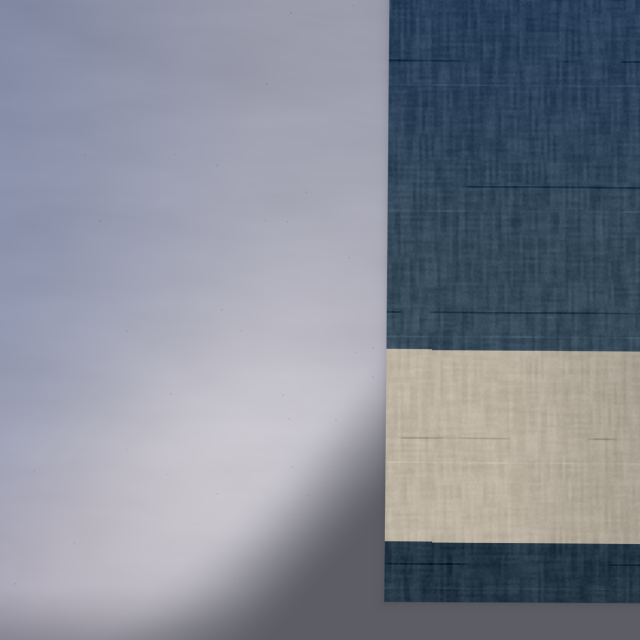
Reproduce this background procedurally as a Shadertoy shader.

```glsl
const vec3 WALL_COOL = vec3(0.545, 0.575, 0.675);
const vec3 WALL_WARM = vec3(0.625, 0.630, 0.690);
const vec3 WALL_GLOW = vec3(0.785, 0.775, 0.805);
const vec3 WALL_SHADE = vec3(0.365, 0.368, 0.395);
const vec3 BLUE_TOP = vec3(0.165, 0.250, 0.350);
const vec3 BLUE_LOW = vec3(0.215, 0.290, 0.350);
const vec3 BLUE_DARK = vec3(0.140, 0.205, 0.260);
const vec3 LINEN = vec3(0.720, 0.685, 0.625);

float hash(vec2 p) {
    p = fract(p * vec2(0.1031, 0.1137));
    p += dot(p, p.yx + 33.33);
    return fract((p.x + p.y) * p.x * 97.3);
}

// Smoothly interpolated cells, stretched by the caller into threads
float cellBlend(vec2 p) {
    vec2 i = floor(p), f = fract(p);
    f = f * f * (3.0 - 2.0 * f);
    float low = mix(hash(i), hash(i + vec2(1.0, 0.0)), f.x);
    float high = mix(hash(i + vec2(0.0, 1.0)), hash(i + 1.0), f.x);
    return mix(low, high, f.y);
}

float layeredSines(vec2 p) {
    float sum = 0.0, amp = 0.5;
    for (int i = 0; i < 5; i++) {
        sum += amp * sin(p.x + 1.7 * sin(p.y * 0.8)) * sin(p.y + 1.3 * sin(p.x * 0.7));
        p = mat2(1.6, 0.5, -0.7, 1.8) * p + 2.3;
        amp *= 0.6;
    }
    return sum;
}

// Sparse round dots, one per chosen cell
float specks(vec2 p, float density, float radius) {
    vec2 id = floor(p);
    vec2 centre = 0.2 + 0.6 * vec2(hash(id + 7.0), hash(id + 19.0));
    float dotMask = 1.0 - smoothstep(radius * 0.4, radius, length(fract(p) - centre));
    return dotMask * step(1.0 - density, hash(id + 3.0));
}

float fill(float d, float blur) {
    return smoothstep(-blur, blur, d);
}

// Thin line repeated at a fixed spacing
float seam(float v, float offset, float spacing, float width) {
    float d = abs(mod(v - offset + 0.5 * spacing, spacing) - 0.5 * spacing);
    return 1.0 - smoothstep(width * 0.3, width, d);
}

vec3 wallColour(vec2 p) {
    vec3 col = mix(WALL_COOL, WALL_WARM, smoothstep(-0.05, 0.5, p.x));
    col -= 0.025 * smoothstep(0.7, 1.0, p.y);

    // Broad slanted pool of light
    vec2 q = p - vec2(0.38, 0.27);
    vec2 lobe = vec2(dot(q, vec2(0.82, 0.57)) / 0.40, dot(q, vec2(-0.57, 0.82)) / 0.27);
    col = mix(col, WALL_GLOW, exp(-dot(lobe, lobe)));
    col += vec3(0.045, 0.015, -0.005) * exp(-dot(p, p) * 14.0);

    // Cloudy mottling and dust
    col += 0.022 * layeredSines(p * vec2(7.0, 17.0));
    col -= 0.05 * specks(p * 28.0, 0.10, 0.06);

    // Diagonal shadow and dim lower edge
    float slant = p.x - p.y + 0.012 * sin(p.x * 13.0);
    col = mix(col, WALL_SHADE, smoothstep(0.15, 0.42, slant));
    float lowEdge = 1.0 - smoothstep(-0.03, 0.09, p.y);
    return mix(col, WALL_SHADE, 0.5 * lowEdge * (1.0 - 0.6 * smoothstep(0.3, 0.5, p.x)));
}

vec3 panelColour(vec2 p, float blur) {
    // Stacked bands
    float tilted = p.y + 0.007 * (p.x - 0.6);
    float notch = 0.0015 * step(p.x, 0.675);
    vec3 col = mix(BLUE_TOP, BLUE_LOW, smoothstep(1.0, 0.5, 1.45 - p.y) * 0.0
        + 1.0 - smoothstep(0.5, 1.0, p.y));
    float aboveLower = fill(tilted - 0.1525 - notch, blur);
    float belowUpper = fill(0.4535 + notch - tilted, blur);
    float linen = aboveLower * belowUpper;
    vec3 light = LINEN * (1.02 - 0.10 * smoothstep(0.75, 1.0, p.x));
    col = mix(col, light, linen);
    col = mix(BLUE_DARK, col, aboveLower);

    // Crossed threads
    float warp = cellBlend(p * vec2(210.0, 26.0)) - 0.5;
    float weft = cellBlend(p * vec2(30.0, 230.0) + 41.0) - 0.5;
    float grain = cellBlend(p * 300.0 + 11.0) - 0.5;
    col += (0.075 * warp + 0.045 * weft + 0.035 * grain) * mix(1.0, 0.75, linen);

    // Broken dark and pale seams
    float dash = smoothstep(0.35, 0.5, cellBlend(vec2(p.x * 17.0, floor(p.y * 10.0) + 5.0)));
    col -= 0.09 * dash * seam(tilted, 0.316, 0.1966, 0.0022);
    col += 0.045 * (1.0 - 0.6 * dash) * seam(tilted, 0.278, 0.1966, 0.0020);
    col += 0.025 * seam(p.x, 0.654, 0.143, 0.003) * cellBlend(vec2(3.0, p.y * 14.0));
    return col;
}

void mainImage(out vec4 fragColor, in vec2 fragCoord) {
    vec2 p = fragCoord / iResolution.xy;
    float blur = max(0.0013, 0.8 / iResolution.y);

    // Panel leans slightly and casts a narrow contact shadow
    float side = p.x - (0.600 + 0.0085 * p.y);
    float base = p.y - 0.0595 + 0.005 * (p.x - 0.6);
    float inside = min(side, base);
    vec3 col = wallColour(p);
    col *= 1.0 - 0.10 * exp(-abs(inside) / 0.006);
    col = mix(col, panelColour(p, blur), fill(inside, blur));
    fragColor = vec4(clamp(col, 0.0, 1.0), 1.0);
}
```
